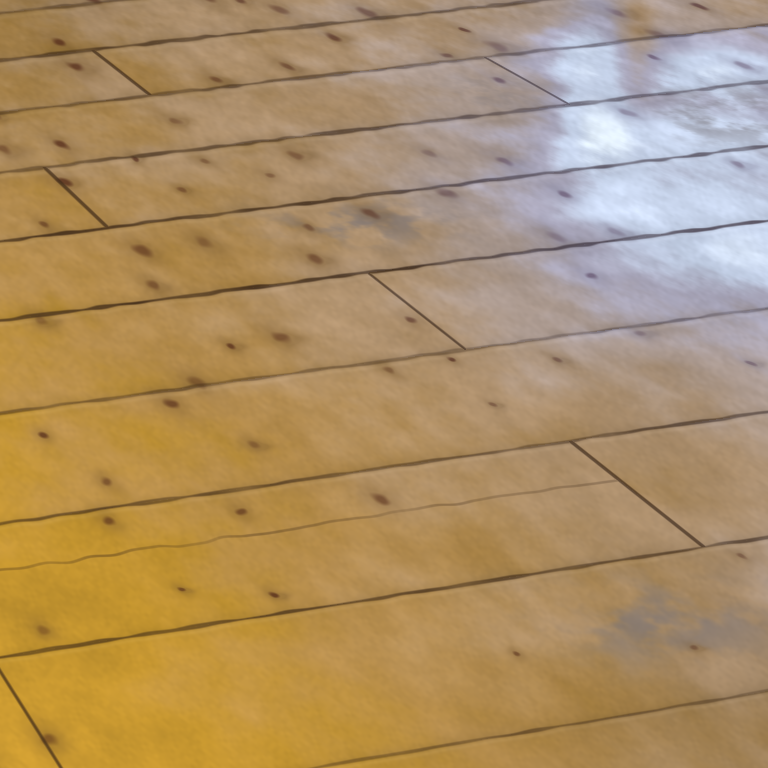
This texture is drawn by a Shadertoy shader. Its source:

```glsl
// Worn pine floorboards in perspective, golden at lower left, with cool window
// glare at upper right. Screen points are unprojected to board space, then seams,
// butt joints, knots and stains are layered over a ramp of reflected light.

float hash(vec2 p) {
    vec3 q = fract(vec3(p.xyx) * 0.1031);
    q += dot(q, q.yzx + 33.33);
    return fract((q.x + q.y) * q.z);
}

float noise(vec2 p) {
    vec2 i = floor(p), f = fract(p);
    f = f * f * (3.0 - 2.0 * f);
    return mix(mix(hash(i), hash(i + vec2(1, 0)), f.x),
               mix(hash(i + vec2(0, 1)), hash(i + vec2(1, 1)), f.x), f.y);
}

float fbm(vec2 p) {
    float sum = 0.0, amp = 0.53;
    for (int i = 0; i < 4; i++) {
        sum += amp * noise(p);
        p = mat2(1.6, 1.2, -1.2, 1.6) * p + 7.3;
        amp *= 0.5;
    }
    return sum;
}

// Soft elliptical spot of light or stain
float spot(vec2 p, vec2 center, vec2 radius) {
    vec2 d = (p - center) / radius;
    return exp(-dot(d, d));
}

// Light ramp from golden varnish to blue-white glare
vec3 floorColor(float t) {
    vec3 c = mix(vec3(0.79, 0.60, 0.19), vec3(0.71, 0.55, 0.30), smoothstep(0.1, 1.1, t));
    c = mix(c, vec3(0.69, 0.57, 0.43), smoothstep(0.9, 2.0, t));
    c = mix(c, vec3(0.68, 0.61, 0.57), smoothstep(1.9, 3.0, t));
    c = mix(c, vec3(0.68, 0.67, 0.75), smoothstep(2.9, 3.9, t));
    c = mix(c, vec3(0.78, 0.83, 0.92), smoothstep(3.8, 4.7, t));
    return mix(c, vec3(0.90, 0.95, 1.0), smoothstep(4.9, 6.0, t));
}

// Knot cores in x, smoky halos in y; board is (along, across)
vec2 knots(vec2 board, vec2 scale, vec2 warp) {
    vec2 size = vec2(0.12, 0.6), cell = floor(board / size), found = vec2(0);
    for (int j = -1; j <= 1; j++)
    for (int i = -1; i <= 1; i++) {
        vec2 id = cell + vec2(i, j);
        float pick = hash(id + 41.7);
        if (pick > 0.55) continue;
        vec2 center = (id + 0.15 + 0.7 * vec2(hash(id + 3.1), hash(id + 17.9))) * size;
        vec2 q = (board - center) * scale + warp;
        float r = mix(0.004, 0.0095, hash(id + 8.4));
        float core = 1.0 - smoothstep(0.35, 1.35, length(q * vec2(0.85, 1.1)) / r);
        float halo = exp(-dot(q, q) / (r * r * 7.0));
        vec2 tail = (q - vec2(1.8, 0.5) * r) / (r * vec2(2.4, 0.9));
        halo += 0.8 * exp(-dot(tail, tail)) * step(pick, 0.25);
        found = max(found, vec2(core * mix(0.4, 1.0, hash(id + 29.0)), halo));
    }
    return found;
}

void mainImage(out vec4 fragColor, in vec2 fragCoord) {
    vec2 p = fragCoord / iResolution.xy;

    // Unproject: across counts boards downwards, along runs with their length
    float leftY = (p.y - 0.165 * p.x) / (1.0 - 0.06 * p.x);
    float across = 16.7 - 18.0 / (2.0 - leftY);
    float depth = 1.904 - p.y;
    float along = (p.x + 1.12) / depth;
    float boardHeight = 18.0 / pow(16.7 - across, 2.0);
    vec2 board = vec2(along, across);
    float row = floor(across);

    // One butt joint per board; zero leaves a board whole
    float ends[8] = float[8](1.28, 1.79, 1.05, 0.0, 1.27, 0.0, 1.26, 0.63);
    float end = row >= 0.0 && row < 8.0 ? ends[int(row)] : 0.0;
    float plank = row * 2.0 + step(end, along);

    // Blotches drift along the boards, fine streaks cross them diagonally
    float blotch = fbm(vec2(along * 8.0, across * 1.7) + plank * 5.7) - 0.5;
    float streak = fbm(vec2(along * 45.0, across * 4.0) + plank * 3.1) - 0.5;
    float fine = noise(mat2(0.8, 0.6, -0.6, 0.8) * p * vec2(150.0, 230.0)) - 0.5;

    // Light level with window reflections
    float light = 1.9 * (p.x + p.y) - 0.42;
    light += 2.0 * spot(p, vec2(0.86, 0.73), vec2(0.29, 0.20));
    vec2 ripple = p + 0.025 * vec2(blotch, streak);
    float panes = spot(ripple, vec2(0.765, 0.93), vec2(0.045, 0.09))
                + spot(ripple, vec2(0.79, 0.82), vec2(0.045, 0.04))
                + 0.8 * spot(ripple, vec2(0.92, 0.91), vec2(0.08, 0.025))
                + 0.6 * spot(ripple, vec2(0.97, 0.66), vec2(0.12, 0.05));
    light += 1.5 * panes - 0.9 * spot(p, vec2(0.83, 0.95), vec2(0.025, 0.10));
    light -= 0.9 * spot(p, vec2(1.0, 1.0), vec2(0.15, 0.06));
    light += 1.3 * blotch + 0.5 * streak + 0.35 * (hash(vec2(plank, 4.0)) - 0.5);
    vec3 color = floorColor(light);
    color *= 1.0 + 0.16 * blotch + 0.14 * streak + 0.045 * fine;
    color *= 1.0 - 0.10 * spot(p, vec2(0.0, 1.0), vec2(0.3, 0.2))
                 - 0.10 * spot(p, vec2(1.0, 0.05), vec2(0.35, 0.25));

    // Grey worn patches
    float wear = spot(p, vec2(0.48, 0.71), vec2(0.13, 0.028))
               + spot(p, vec2(0.95, 0.85), vec2(0.10, 0.035))
               + spot(p, vec2(0.86, 0.19), vec2(0.16, 0.05))
               + 0.5 * spot(p, vec2(0.64, 0.88), vec2(0.07, 0.035));
    float scuff = smoothstep(0.35, 0.68, fbm(vec2(along * 28.0, across * 5.0) + 20.0));
    color = mix(color, vec3(0.47, 0.45, 0.47), 0.65 * min(wear, 1.0) * scuff);

    // Knots: red-brown in warm light, violet-grey under glare
    vec2 warp = 0.005 * (vec2(noise(p * 75.0), noise(p * 75.0 + 31.0)) - 0.5);
    vec2 knot = knots(board, vec2(depth, boardHeight), warp);
    float cool = smoothstep(1.5, 4.0, light);
    color = mix(color, mix(vec3(0.46, 0.34, 0.18), vec3(0.50, 0.49, 0.58), cool), 0.38 * min(knot.y, 1.0));
    color = mix(color, mix(vec3(0.34, 0.18, 0.11), vec3(0.42, 0.36, 0.46), cool), 0.78 * knot.x);

    // Seams, a half-board split and butt joints
    float wobble = 0.0025 * (noise(vec2(along * 50.0, row)) - 0.5);
    float seamId = floor(across + 0.5);
    float seam = (across - seamId) * boardHeight + wobble;
    float gap = 1.0 - smoothstep(0.0006, 0.0036, abs(seam));
    gap *= mix(0.40, 0.75, hash(vec2(seamId, 9.0))) + 0.2 * step(abs(seamId - 4.0), 0.1);
    gap *= 0.65 + 0.5 * noise(vec2(along * 30.0, seamId * 7.0));
    float split = 1.0 - smoothstep(0.0005, 0.003, abs((across - 6.38) * boardHeight + 2.0 * wobble));
    gap = max(gap, 0.4 * split * step(along, 1.26) * noise(vec2(along * 22.0, 2.0)));
    float joint = abs(along - end) * depth * 0.62 + 0.5 * wobble;
    gap = max(gap, 0.72 * (1.0 - smoothstep(0.0005, 0.0030, joint)));
    color *= 1.0 - 0.10 * exp(-abs(seam) / 0.007);
    color += 0.035 * spot(vec2(seam, 0.0), vec2(0.006, 0.0), vec2(0.003, 1.0));
    color = mix(color, mix(vec3(0.25, 0.17, 0.10), vec3(0.30, 0.27, 0.32), cool), min(gap, 1.0));

    fragColor = vec4(clamp(color, 0.0, 1.0), 1.0);
}
```
